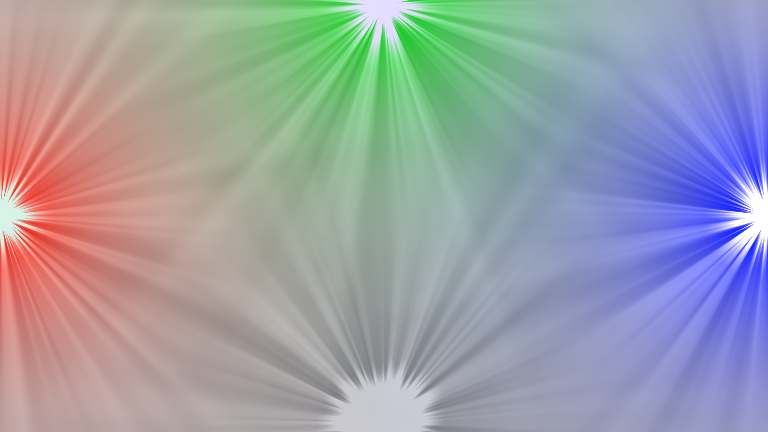
Write a Shadertoy shader that draws this background.

```glsl
// Four starburst lights, one at the middle of each canvas edge: red, green,
// blue and grey. Each tints a grey field with an exponential glow, casts
// rays made of angular noise, and ends in a pale spiky core.

float hash(float n) {
    return fract(sin(n * 12.9898) * 43758.5);
}

float noise(float x) {
    float cell = floor(x);
    float f = fract(x);
    return mix(hash(cell), hash(cell + 1.0), f * f * (3.0 - 2.0 * f));
}

// Ray brightness 0..1 for an angle; fine rays dissolve with distance.
float rayPattern(float angle, float d, float seed) {
    float broad = noise(angle * 6.0 + seed);
    float medium = noise(angle * 14.0 + seed * 2.3 + d * 0.6);
    float fine = noise(angle * 31.0 + seed * 3.7 - d * 0.8);
    float rays = 0.3 * broad + 0.4 * medium + 0.3 * mix(fine, 0.5, smoothstep(0.1, 0.7, d));
    return smoothstep(0.15, 0.85, rays);
}

// Adds one light; falloff sets the glow size, softness the core edge.
void addLight(inout vec3 color, vec2 toPoint, vec2 inward, vec3 tint, vec3 coreColor,
              float falloff, float radius, float softness, float seed) {
    float d = max(length(toPoint), 0.001);
    // Measured from the inward axis, so the angle seam falls off the canvas.
    float angle = atan(dot(toPoint, vec2(-inward.y, inward.x)), dot(toPoint, inward));
    float ray = rayPattern(angle, d, seed);

    // Coloured glow and light and dark rays
    color += tint * exp(-falloff * d);
    color += (ray - 0.5) * 0.24 * exp(-2.6 * d);

    // Pale streaks and the spiky core
    float streak = 0.55 * ray * ray * ray * exp(-5.0 * d);
    float reach = radius * mix(1.0 - softness, 1.0 + softness, ray) / d;
    float core = smoothstep(1.0 - softness, 1.0 + softness, reach);
    color = mix(color, coreColor, max(streak, core));
}

void mainImage(out vec4 fragColor, in vec2 fragCoord) {
    vec2 p = fragCoord / iResolution.y;
    float aspect = iResolution.x / iResolution.y;
    vec3 color = vec3(0.72);

    // Bottom grey, left red, top green, right blue
    addLight(color, p - vec2(0.5 * aspect, 0.02), vec2(0.0, 1.0),
             vec3(-0.16, -0.16, -0.15), vec3(0.82, 0.82, 0.84), 2.8, 0.125, 0.22, 11.0);
    addLight(color, p - vec2(0.0, 0.5), vec2(1.0, 0.0),
             vec3(0.42, -0.58, -0.64), vec3(0.85, 0.95, 0.91), 4.5, 0.075, 0.5, 37.0);
    addLight(color, p - vec2(0.5 * aspect, 0.99), vec2(0.0, -1.0),
             vec3(-0.67, 0.30, -0.63), vec3(0.91, 0.89, 1.0), 4.5, 0.085, 0.5, 53.0);
    addLight(color, p - vec2(aspect, 0.5), vec2(-1.0, 0.0),
             vec3(-0.68, -0.65, 0.53), vec3(1.0), 3.8, 0.085, 0.5, 71.0);

    fragColor = vec4(clamp(color, 0.0, 1.0), 1.0);
}
```
